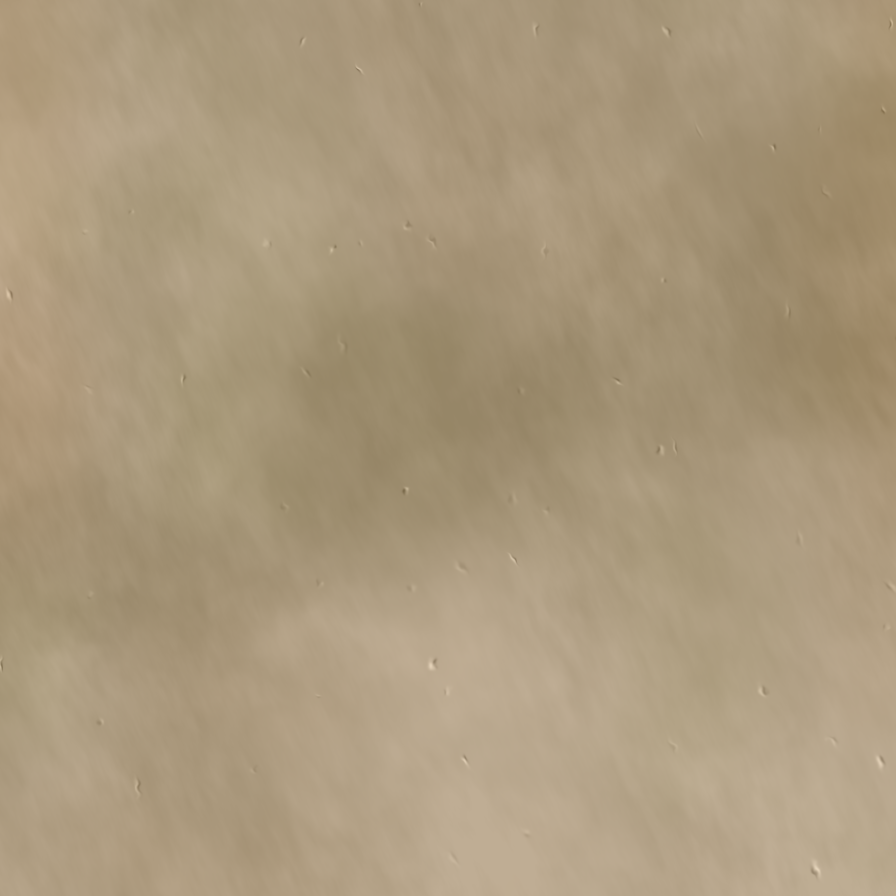
This texture is drawn by a WebGL 1 fragment shader. Its source:

```glsl
precision highp float;
// Weathered sandy plaster: soft cloudy stains, faint slanted brush grain and sparse tiny chips.

uniform vec2 u_resolution;

const vec3 SHADE = vec3(0.604, 0.536, 0.422);
const vec3 SAND  = vec3(0.669, 0.601, 0.493);
const vec3 CHALK = vec3(0.740, 0.671, 0.573);
const vec3 WARM_TINT  = vec3(0.024, -0.006, -0.022);
const vec3 OLIVE_TINT = vec3(-0.010, 0.003, -0.018);

const vec2 GRAIN_DIR = vec2(0.42, -0.907);   // steep, falling to the right
const float BAND_HEIGHT = 0.41;              // dark stain at the left edge
const float BAND_SLOPE = 0.29;
const float BAND_WIDTH = 0.19;
const float BAND_DEPTH = 0.50;
const float CLOUD_AMOUNT = 1.05;
const float MOTTLE_AMOUNT = 0.36;
const float GRAIN_AMOUNT = 0.27;
const float CHIP_CELLS = 8.0;
const float CHIP_CHANCE = 0.48;
const float CHIP_CONTRAST = 0.17;

float hash(vec2 p) {
  return fract(sin(dot(p, vec2(127.1, 311.7))) * 43758.5453);
}

float noise(vec2 p) {
  vec2 cell = floor(p);
  vec2 f = fract(p);
  f = f * f * f * (f * (f * 6.0 - 15.0) + 10.0);
  float low = mix(hash(cell), hash(cell + vec2(1.0, 0.0)), f.x);
  float high = mix(hash(cell + vec2(0.0, 1.0)), hash(cell + vec2(1.0, 1.0)), f.x);
  return mix(low, high, f.y);
}

// Layered noise, centred on zero
float fbm(vec2 p) {
  float sum = 0.0;
  float weight = 0.5;
  for (int i = 0; i < 5; i++) {
    sum += weight * (noise(p) - 0.5);
    p = mat2(0.8, 0.6, -0.6, 0.8) * p * 2.03 + 17.3;
    weight *= 0.5;
  }
  return sum;
}

// Coordinates across (x) and along (y) the brush grain
vec2 grainSpace(vec2 p) {
  return vec2(dot(p, vec2(-GRAIN_DIR.y, GRAIN_DIR.x)), dot(p, GRAIN_DIR));
}

// Soft spindle centred on the origin, lying along y
float spindle(vec2 p, float halfLength, float halfWidth) {
  vec2 q = p / vec2(halfWidth, halfLength);
  return exp(-dot(q, q));
}

// One layer of ragged chips, each a lit edge beside a shadow
float chips(vec2 uv, float seed) {
  vec2 grid = uv * CHIP_CELLS + seed * 0.37;
  vec2 cell = floor(grid);
  vec2 id = cell + seed * 19.7;
  vec2 center = 0.2 + 0.6 * vec2(hash(id + 3.1), hash(id + 7.9));
  vec2 p = (grid - cell - center) / CHIP_CELLS;
  float present = step(hash(id + 11.3), CHIP_CHANCE);
  float strength = mix(0.25, 1.0, pow(hash(id + 23.5), 2.0));
  float turn = (hash(id + 5.7) - 0.5) * 1.3;
  p = grainSpace(p);
  p = mat2(cos(turn), sin(turn), -sin(turn), cos(turn)) * p;
  p += 0.0045 * (vec2(noise(uv * 150.0), noise(uv * 150.0 + 37.0)) - 0.5);
  float halfLength = mix(0.003, 0.009, pow(hash(id + 13.3), 1.6));
  float halfWidth = mix(0.0014, 0.0028, hash(id + 17.9));
  float side = hash(id + 41.3) < 0.5 ? -1.0 : 1.0;
  float lit = spindle(p, halfLength, halfWidth);
  vec2 shift = vec2(side * halfWidth * 1.5, halfLength * (hash(id + 47.7) - 0.5));
  float shadow = spindle(p - shift, halfLength * 0.8, halfWidth * 0.8);
  return present * strength * (lit - shadow);
}

void main() {
  vec2 uv = gl_FragCoord.xy / u_resolution;
  vec2 warp = vec2(fbm(uv * 3.0 + 4.2), fbm(uv * 3.0 + 29.6));
  vec2 grain = grainSpace(uv + 0.03 * warp);

  // Broad ragged stain crossing the middle, with drifting clouds
  float offBand = (uv.y + 0.45 * warp.y - BAND_HEIGHT - BAND_SLOPE * uv.x) / BAND_WIDTH;
  float band = exp(-offBand * offBand);
  float tone = 0.5 + BAND_DEPTH * (0.31 - band) + 0.22 * (0.5 - uv.y);
  tone += CLOUD_AMOUNT * fbm(uv * 4.2 + warp * 0.9 + 8.0);

  // Slanted mottling and fine brush grain, uneven in strength
  float patchy = mix(0.45, 1.25, noise(uv * 6.0 + 51.0));
  tone += MOTTLE_AMOUNT * patchy * fbm(grain * vec2(25.0, 14.0) + 2.0);
  tone += GRAIN_AMOUNT * patchy * fbm(grain * vec2(90.0, 26.0) + 63.0);

  vec3 color = mix(SHADE, SAND, clamp(tone * 2.0, -0.2, 1.0));
  color = mix(color, CHALK, clamp(tone * 2.0 - 1.0, 0.0, 1.1));

  // Rusty tint near the sides, olive tint inside
  float edge = smoothstep(0.34, 0.54, abs(uv.x - 0.5 + 0.2 * warp.x)) * smoothstep(0.2, 0.6, uv.y);
  float hue = fbm(uv * 3.8 + 71.0);
  color += WARM_TINT * (0.6 * edge + max(hue, 0.0) * 0.7);
  color += OLIVE_TINT * (max(-hue, 0.0) * 2.0 + 0.2 * band);

  // Chips
  float relief = 0.0;
  for (int i = 0; i < 2; i++) {
    relief += chips(uv, float(i) + 1.0);
  }
  color += CHIP_CONTRAST * relief;

  gl_FragColor = vec4(color, 1.0);
}
```
